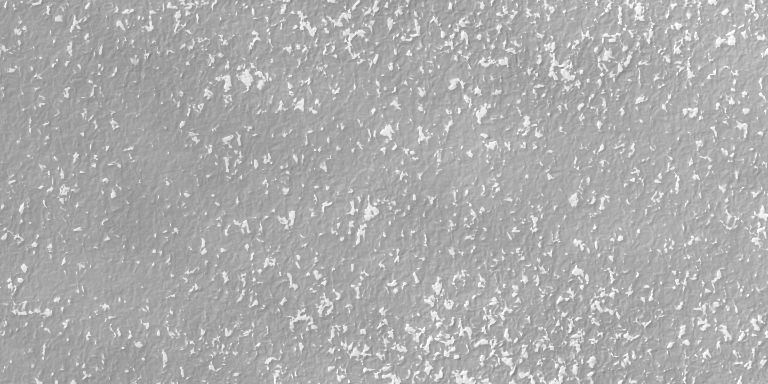
A Shadertoy shader for this texture:

```glsl
// Worn grey plaster: soft mottling under a rough, gritty skin.
// Warped noise octaves and ridges make a height; its slope gives light and dark
// flanks, its peaks pale flecks, crowded along the top and the lower right.

const float BASE_GREY = 0.657;
const float SIDE_TINT = 0.028;        // brightening from left to right
const float CLOUD_AMOUNT = 0.095;
const vec2 RELIEF_AMOUNT = vec2(0.20, 0.43);    // calm, busy
const float SHADOW_SCALE = 0.8;       // dark flanks against light ones
const vec2 FLECK_LEVEL = vec2(0.70, 0.535);     // calm, busy
const float FLECK_EDGE = 0.14;
const float FLECK_LIGHT = 0.23;
const float STREAK_LIFT = 0.09;
const float RIDGE_AMOUNT = 0.20;
const float WARP_AMOUNT = 0.011;
const vec2 SLOPE_STEP = vec2(0.0036, -0.0030);

// Integer hash of a lattice point and a seed, 0..1
float hash(vec2 cell, int seed) {
    uvec3 v = uvec3(ivec3(ivec2(cell), seed));
    v = v * 1664525u + 1013904223u;
    v.x += v.y * v.z;
    v.y += v.z * v.x;
    v.z += v.x * v.y;
    v ^= v >> 16u;
    v.x += v.y * v.z;
    return float(v.x >> 8u) / 16777216.0;
}

float noise(vec2 p, int seed) {
    vec2 i = floor(p);
    vec2 f = fract(p);
    f = f * f * (3.0 - 2.0 * f);
    float low = mix(hash(i, seed), hash(i + vec2(1, 0), seed), f.x);
    float high = mix(hash(i + vec2(0, 1), seed), hash(i + vec2(1, 1), seed), f.x);
    return mix(low, high, f.y);
}

vec2 rotate(vec2 p, float angle) {
    float c = cos(angle), s = sin(angle);
    return vec2(c * p.x - s * p.y, s * p.x + c * p.y);
}

// How crowded the flecks are, 0..1
float busyness(vec2 p) {
    float top = smoothstep(0.62, 0.86, p.y);
    float bottom = 1.0 - smoothstep(0.08, 0.36, p.y);
    float right = smoothstep(0.1, 1.7, p.x);
    float patches = noise(p * 4.0, 11) + 0.7 * noise(p * vec2(17.0, 11.0), 12)
                  + 0.6 * noise(p * vec2(36.0, 15.0), 13) - 1.15;
    float zones = 0.18 + 0.20 * right + top * (0.24 + 0.16 * right)
                + bottom * (0.08 + 0.30 * right);
    return clamp(zones + 0.5 * patches, 0.0, 1.0);
}

// Height of the gritty skin, around 0.5
float roughness(vec2 p) {
    vec2 warp = vec2(noise(p * 48.0, 21), noise(p * 48.0, 22)) - 0.5;
    vec2 q = p + WARP_AMOUNT * warp;
    float grit = 0.43 * noise(rotate(q, 0.10) * vec2(74.0, 52.0), 23)
               + 0.35 * noise(rotate(q, -0.25) * vec2(128.0, 104.0), 24)
               + 0.22 * noise(rotate(q, 0.45) * vec2(215.0, 195.0), 25);
    float ridge = 1.0 - abs(2.0 * noise(rotate(q, -0.12) * vec2(50.0, 33.0), 26) - 1.0);
    return grit + RIDGE_AMOUNT * (ridge - 0.65);
}

void mainImage(out vec4 fragColor, in vec2 fragCoord) {
    vec2 p = fragCoord / iResolution.y;
    float busy = busyness(p);

    // Broad mottling, drawn out sideways
    float clouds = 0.45 * noise(p * vec2(2.6, 5.0), 1)
                 + 0.30 * noise(p * vec2(9.0, 13.0), 2)
                 + 0.25 * noise(p * vec2(24.0, 34.0), 3);
    float grey = BASE_GREY + SIDE_TINT * (p.x - 1.0) + CLOUD_AMOUNT * (clouds - 0.5);

    // Light and dark flanks of the grit
    float height = roughness(p);
    float slope = height - roughness(p - SLOPE_STEP);
    slope *= slope < 0.0 ? SHADOW_SCALE : 1.0;
    grey += slope * mix(RELIEF_AMOUNT.x, RELIEF_AMOUNT.y, busy);

    // Pale flecks on the peaks, drawn out along upright streaks
    float streak = smoothstep(0.70, 0.95, noise(rotate(p, 0.05) * vec2(64.0, 13.0), 4));
    float level = mix(FLECK_LEVEL.x, FLECK_LEVEL.y, busy) - STREAK_LIFT * streak;
    grey += FLECK_LIGHT * smoothstep(level, level + FLECK_EDGE, height);

    fragColor = vec4(vec3(clamp(grey, 0.0, 1.0)), 1.0);
}
```
